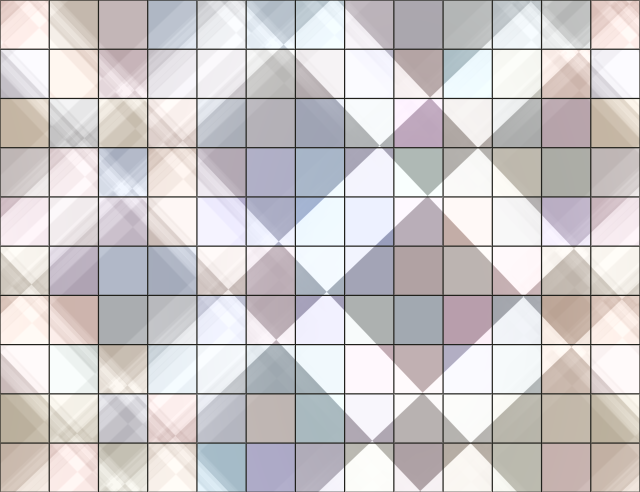
A Shadertoy shader for this pattern:

```glsl
// Pastel square tiles under a tilted diagonal plaid of light and dark diamonds, with hazy ghost bands.
#define COLUMNS 13.0
#define WRAP 12.0
#define PERIOD 6.0
#define TILT 0.025
#define LINE_WIDTH 0.025
#define GHOSTS 4
#define HAZE 0.72
#define TINT 1.0
#define PLAID_CENTER vec2(8.71, 2.98)
#define CLEAR_CENTER vec2(8.3, 6.2)
#define DARK_TONE vec3(0.705, 0.695, 0.70)
#define LIGHT_TONE vec3(0.985, 0.985, 0.99)

vec3 hash3(vec2 p) {
    vec3 q = fract(p.xyx * vec3(0.1031, 0.1030, 0.0973));
    q += dot(q, q.yxz + 33.33);
    return fract((q.xxy + q.yzz) * q.zyx);
}

// Signed distance into the narrow band of each diagonal axis
vec2 bandDistance(vec2 diagonal) {
    return 1.0 - abs(mod(diagonal + 0.5 * PERIOD, PERIOD) - 0.5 * PERIOD);
}

// 1 where exactly one axis lies in a narrow band
float plaid(vec2 diagonal, float soft) {
    vec2 band = smoothstep(-soft, soft, bandDistance(diagonal));
    return band.x + band.y - 2.0 * band.x * band.y;
}

// Haze grows away from the clear area and wraps around sideways
float hazeAmount(vec2 p) {
    vec2 away = p - CLEAR_CENTER;
    away.x = mod(away.x + 0.5 * WRAP, WRAP) - 0.5 * WRAP;
    return smoothstep(1.4, 5.8, length(away * vec2(1.0, 0.55)));
}

// Warm at the sides and top, cool in the middle, random per tile
vec3 tileTint(vec2 tile) {
    vec2 id = vec2(mod(tile.x, WRAP), tile.y);
    vec3 h = hash3(id + 17.0);
    vec3 k = hash3(id + 71.0);
    float trend = 0.5 + 0.4 * cos(6.28318 * id.x / WRAP)
                + 0.05 * abs(id.y - 4.5) - 0.1;
    float warmth = clamp(trend + 1.1 * (h.x - 0.5), 0.0, 1.0);
    vec3 tint = mix(vec3(-0.055, -0.01, 0.055), vec3(0.05, -0.01, -0.06), warmth);
    tint += (h.y - 0.5) * vec3(0.055, -0.05, 0.02);
    float strength = 0.45 + 0.6 * h.z + 0.8 * pow(k.x, 6.0);
    return TINT * strength * tint - 0.06 * k.y * k.y + 0.015;
}

void mainImage(out vec4 fragColor, in vec2 fragCoord) {
    float pixel = COLUMNS / iResolution.x;
    vec2 p = vec2(fragCoord.x, iResolution.y - fragCoord.y) * pixel;

    // Diagonal axes, slightly twisted against the tile grid
    vec2 q = p - PLAID_CENTER;
    q += TILT * vec2(q.y, -q.x);
    vec2 diagonal = vec2(q.x + q.y, q.x - q.y);
    float soft = pixel;
    float haze = hazeAmount(p);

    // Shifted translucent copies of the plaid, with pale streaks
    float ghost = 0.0;
    float streak = 0.0;
    for (int i = 0; i < GHOSTS; i++) {
        vec2 shift = hash3(vec2(float(i) * 3.7 + 1.0, 5.0)).xy * 1.8 - 0.9;
        ghost += plaid(diagonal + shift, soft * 1.5) / float(GHOSTS);
        vec2 edge = abs(bandDistance(diagonal + shift * 0.4));
        vec2 ray = 1.0 - smoothstep(0.07 - soft, 0.07 + soft, edge);
        streak += (ray.x + ray.y) / float(GHOSTS);
    }
    float light = mix(plaid(diagonal, soft), ghost, HAZE * haze);
    light = clamp(light + 0.35 * haze * streak, 0.0, 1.0);

    // Tile colour, fainter where the plaid is light
    vec3 color = mix(DARK_TONE, LIGHT_TONE, light);
    color += tileTint(floor(p)) * mix(1.15, 0.6, light);
    color += 0.025 * haze * (1.0 - light);

    // Thin dark joints
    vec2 joint = abs(fract(p + 0.5) - 0.5);
    float line = clamp((0.5 * LINE_WIDTH - min(joint.x, joint.y)) / pixel + 0.5, 0.0, 1.0);
    color = mix(color, vec3(0.13, 0.13, 0.11), line);

    fragColor = vec4(clamp(color, 0.0, 1.0), 1.0);
}
```
